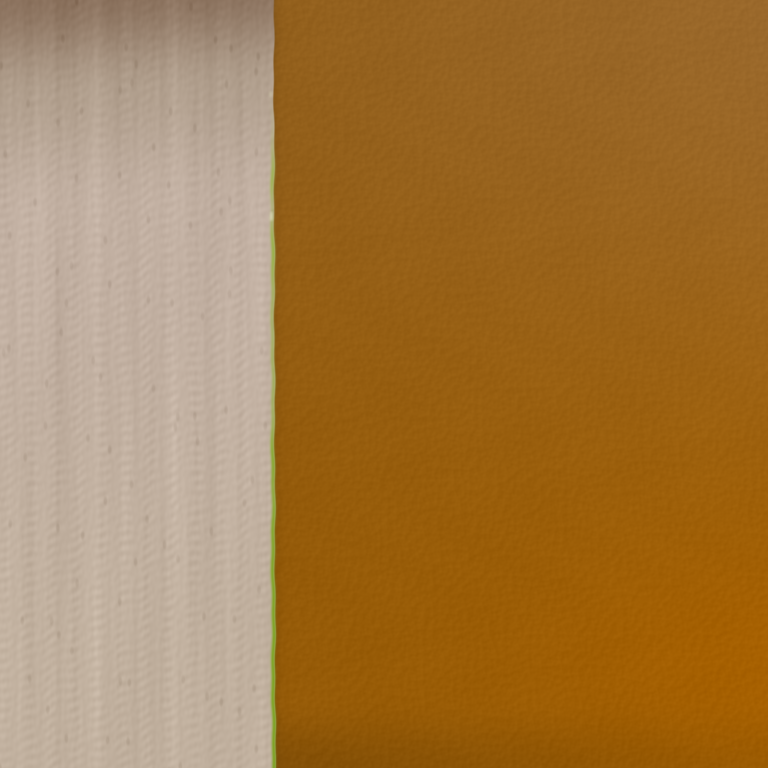
Reproduce this texture procedurally as a Shadertoy shader.

```glsl
// A pale ribbed cloth strip beside a broad ochre panel with a leathery grain.
// Layered sines weave the cloth, embossed cellular noise grains the panel,
// and a thin, slightly ragged green fringe runs down the seam between them.

vec2 hash2(vec2 p) {
    vec3 q = fract(p.xyx * vec3(0.1031, 0.1030, 0.0973));
    q += dot(q, q.yzx + 33.33);
    return fract((q.xx + q.yz) * q.zy);
}

// Distance to the nearest scattered cell point
float cellular(vec2 p) {
    vec2 cell = floor(p), local = fract(p);
    float nearest = 2.0;
    for (int j = -1; j <= 1; j++)
        for (int i = -1; i <= 1; i++) {
            vec2 offset = vec2(i, j);
            vec2 d = offset + hash2(cell + offset) - local;
            nearest = min(nearest, dot(d, d));
        }
    return sqrt(nearest);
}

// Relief lit from the upper left
float emboss(vec2 p) {
    return cellular(p + vec2(0.2, -0.2)) - cellular(p - vec2(0.2, -0.2));
}

// Uneven vertical threads, fading in and out along their length
float threads(vec2 uv) {
    float sum = 0.0, freq = 62.0, amp = 0.5;
    for (int i = 0; i < 5; i++) {
        float k = float(i);
        float drift = 0.6 * sin(uv.y * (5.0 + 3.0 * k) + uv.x * 19.0 + k * 2.1);
        float fade = 0.65 + 0.35 * sin(uv.y * (9.0 + 4.0 * k) + uv.x * 47.0 * (k + 1.0));
        sum += amp * fade * sin(uv.x * freq + drift + k * 1.7);
        freq *= 1.73;
        amp *= 0.84;
    }
    return sum;
}

vec3 clothColor(vec2 uv) {
    // Shadow at the top, deepest in the left corner
    float height = uv.y - 0.05 * uv.x;
    vec3 color = mix(vec3(0.755, 0.69, 0.62), vec3(0.76, 0.69, 0.635), smoothstep(0.1, 0.7, uv.y));
    color = mix(color, vec3(0.69, 0.62, 0.55), smoothstep(0.72, 0.90, height));
    color = mix(color, vec3(0.54, 0.44, 0.36), smoothstep(0.87, 1.01, height));

    // Slanted ribs, broken from thread to thread
    float lag = 1.1 * sin(uv.x * 148.0) + 0.8 * sin(uv.x * 61.0 + uv.y * 7.0);
    float rib = sin(uv.y * 480.0 - uv.x * 210.0 + lag);
    float ribDepth = 0.6 + 0.4 * sin(uv.x * 205.0 + 0.8 * sin(uv.y * 12.0));
    float shade = 0.022 * threads(uv) + 0.014 * rib * ribDepth * (1.0 - 0.5 * smoothstep(0.6, 1.0, uv.y));
    shade += 0.018 * emboss(uv * vec2(150.0, 85.0));

    // Sparse dark slubs
    float slub = cellular(uv * vec2(24.0, 11.0));
    shade -= 0.045 * (1.0 - smoothstep(0.02, 0.09, slub));
    return color + shade * vec3(1.0, 1.04, 1.08);
}

vec3 panelColor(vec2 uv) {
    float across = clamp((uv.x - 0.36) / 0.64, 0.0, 1.0);
    vec3 low = mix(vec3(0.585, 0.355, 0.03), vec3(0.625, 0.37, 0.01), across);
    vec3 high = mix(vec3(0.575, 0.375, 0.11), vec3(0.605, 0.41, 0.17), across);
    vec3 color = mix(low, high, smoothstep(0.12, 1.02, uv.y));

    // Warm glow at lower right, dim lower edge
    vec2 glow = (uv - vec2(0.98, 0.13)) / vec2(0.30, 0.16);
    color += vec3(0.03, 0.008, -0.01) * exp(-dot(glow, glow));
    color *= 1.0 - 0.12 * (1.0 - smoothstep(0.0, 0.09, uv.y)) * (1.0 - 0.6 * across);

    // Leathery grain over faint mottling
    float grain = 0.021 * emboss(uv * 105.0) + 0.012 * emboss(uv * 190.0 + 7.0);
    grain += 0.004 * sin(uv.x * 31.0 + 2.0 * sin(uv.y * 23.0)) * sin(uv.y * 37.0 + uv.x * 11.0);
    return color + grain * vec3(1.0, 0.9, 0.7);
}

void mainImage(out vec4 fragColor, in vec2 fragCoord) {
    vec2 uv = fragCoord / iResolution.xy;
    float soft = max(0.0014, 0.8 / iResolution.x);

    // Seam with a small wobble
    float wobble = 0.0006 * sin(uv.y * 41.0) + 0.0005 * sin(uv.y * 113.0 + 1.0);
    float seam = 0.3575 + 0.002 * (0.5 - uv.y) + wobble;
    float side = uv.x - seam;
    vec3 color = mix(clothColor(uv), panelColor(uv), smoothstep(-soft, soft, side));

    // Contact shade on the panel
    color *= 1.0 - 0.10 * smoothstep(-soft, soft, side) * exp(-max(side, 0.0) * 190.0);

    // Green fringe: strong below, patchy and pale above
    float patches = 0.72 + 0.28 * sin(uv.y * 33.0 + 2.0 * sin(uv.y * 17.0));
    float strength = mix(0.9, patches, smoothstep(0.25, 0.6, uv.y)) * (1.0 - smoothstep(0.74, 0.90, uv.y));
    float fringe = exp(-pow((side + 0.0022) / 0.0028, 2.0));
    vec3 green = mix(vec3(0.47, 0.64, 0.10), vec3(0.62, 0.70, 0.32), smoothstep(0.1, 0.8, uv.y));
    color = mix(color, green, fringe * strength);

    // Pale flecks caught along the seam
    float fleck = smoothstep(0.86, 1.0, sin(uv.y * 58.0 + 0.8) * sin(uv.y * 23.0 + 0.6));
    float fleckBand = exp(-pow((side + 0.0035) / 0.0026, 2.0));
    color = mix(color, vec3(0.86, 0.85, 0.72), 0.7 * fleck * fleckBand * smoothstep(0.3, 0.5, uv.y));

    fragColor = vec4(clamp(color, 0.0, 1.0), 1.0);
}
```
